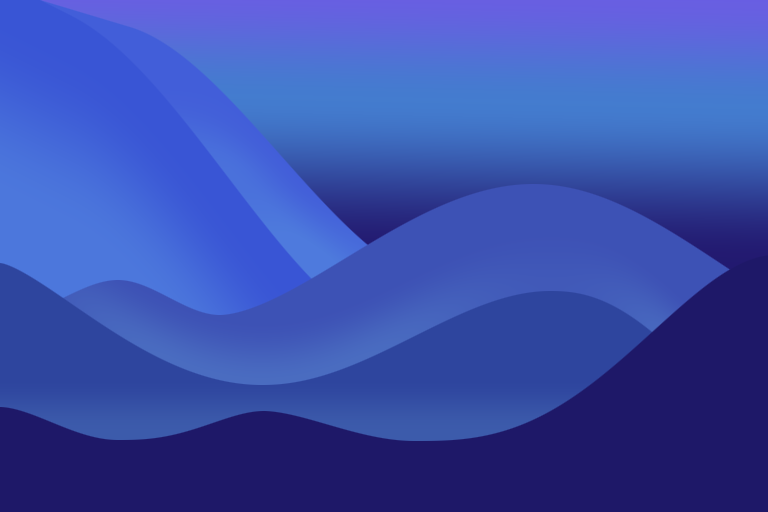
This background is drawn by a Shadertoy shader. Its source:

```glsl
#define CANVAS vec2(768.0, 512.0)
#define SKY_TOP vec3(0.41, 0.37, 0.885)
#define SKY_MID vec3(0.265, 0.485, 0.81)
#define SKY_LOW vec3(0.135, 0.10, 0.44)
#define HILL_FAR vec3(0.26, 0.37, 0.85)
#define HILL_NEAR vec3(0.225, 0.335, 0.835)
#define HILL_GLOW vec3(0.305, 0.48, 0.865)
#define WAVE_BACK vec3(0.24, 0.32, 0.71)
#define WAVE_BACK_GLOW vec3(0.29, 0.425, 0.755)
#define WAVE_MID vec3(0.18, 0.27, 0.62)
#define WAVE_MID_GLOW vec3(0.235, 0.355, 0.67)
#define WAVE_FRONT vec3(0.118, 0.094, 0.408)

// Eased step from x0 to x1; skew shifts its steep part
float ramp(float x, float x0, float x1, float skew) {
    float t = clamp((x - x0) / (x1 - x0), 0.0, 1.0);
    return smoothstep(0.0, 1.0, pow(t, skew));
}

// Outlines: depth below the canvas top, as chains of eased steps
float farHill(float x) {
    return 0.3 * x - 12.0 + 165.0 * ramp(x, 130.0, 430.0, 1.0);
}

float nearHill(float x) {
    return 0.5 * x - 20.0 + 160.0 * ramp(x, 70.0, 370.0, 1.04);
}

float backWave(float x) {
    return 315.0 - 35.0 * ramp(x, 10.0, 118.0, 1.0)
                 + 35.0 * ramp(x, 118.0, 220.0, 1.0)
                 - 131.0 * ramp(x, 220.0, 533.0, 0.86)
                 + 160.0 * ramp(x, 533.0, 900.0, 1.04);
}

float midWave(float x) {
    return 263.0 + 122.0 * ramp(x, 0.0, 262.0, 0.73)
                 - 94.0 * ramp(x, 262.0, 550.0, 1.05)
                 + 140.0 * ramp(x, 550.0, 790.0, 1.2);
}

float frontWave(float x) {
    return 407.0 + 33.0 * ramp(x, 0.0, 118.0, 0.9)
                 - 29.0 * ramp(x, 118.0, 264.0, 1.35)
                 + 30.0 * ramp(x, 264.0, 415.0, 0.88)
                 - 186.0 * ramp(x, 415.0, 775.0, 1.4);
}

// Antialiased coverage, one pixel wide
float cover(float depth) {
    return clamp(depth / fwidth(depth) + 0.5, 0.0, 1.0);
}

vec3 sky(vec2 p) {
    float y = p.y - 0.02 * (p.x - 0.5 * CANVAS.x);
    vec3 color = mix(SKY_TOP, SKY_MID, smoothstep(-10.0, 102.0, y));
    return mix(color, SKY_LOW, smoothstep(98.0, 255.0, y));
}

void mainImage(out vec4 fragColor, in vec2 fragCoord) {
    // Canvas units, with y growing downward
    vec2 uv = fragCoord / iResolution.xy;
    vec2 p = vec2(uv.x, 1.0 - uv.y) * CANVAS;
    float midCrest = midWave(p.x);

    float farDepth = p.y - farHill(p.x);
    float nearDepth = p.y - nearHill(p.x);
    float backDepth = p.y - backWave(p.x);
    float midDepth = p.y - midCrest;
    float frontDepth = p.y - frontWave(p.x);

    vec3 color = sky(p);

    // Hills on the left, brighter away from their crests
    float sheen = 0.65 * smoothstep(0.0, 70.0, farDepth) * smoothstep(85.0, 170.0, p.y)
                + 0.5 * smoothstep(180.0, 265.0, p.y);
    color = mix(color, mix(HILL_FAR, HILL_GLOW, min(sheen, 1.0)), cover(farDepth));
    float nearGlow = 0.9 * smoothstep(45.0, 210.0, nearDepth);
    color = mix(color, mix(HILL_NEAR, HILL_GLOW, nearGlow), cover(nearDepth));

    // Back wave, lit along the troughs of the wave before it
    float troughGlow = smoothstep(-65.0, 0.0, midDepth) * smoothstep(250.0, 365.0, midCrest);
    color = mix(color, mix(WAVE_BACK, WAVE_BACK_GLOW, troughGlow), cover(backDepth));

    // Middle wave with a level band of light, then the dark front wave
    float levelGlow = smoothstep(378.0, 430.0, p.y);
    color = mix(color, mix(WAVE_MID, WAVE_MID_GLOW, levelGlow), cover(midDepth));
    color = mix(color, WAVE_FRONT, cover(frontDepth));

    fragColor = vec4(color, 1.0);
}
```
